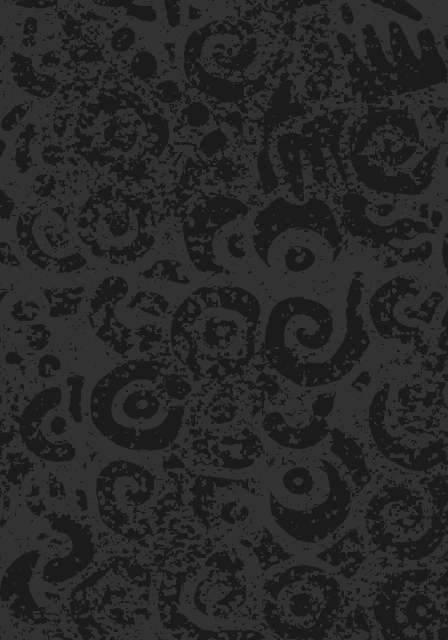
A WebGL 2 fragment shader for this pattern:

```glsl
#version 300 es
precision highp float;
// Worn dark grey print of tribal spirals, rings, combs and worms on charcoal.
uniform vec2 u_resolution;
out vec4 outColor;

const float TAU = 6.28319;

float hash(vec2 p) {
  vec3 q = fract(vec3(p.xyx) * 0.1031);
  q += dot(q, q.yzx + 33.33);
  return fract((q.x + q.y) * q.z);
}

float noise(vec2 p) {
  vec2 i = floor(p), f = fract(p);
  f = f * f * (3.0 - 2.0 * f);
  return mix(mix(hash(i), hash(i + vec2(1, 0)), f.x),
             mix(hash(i + vec2(0, 1)), hash(i + vec2(1, 1)), f.x), f.y);
}

float smoothMin(float a, float b, float k) {
  float h = max(k - abs(a - b), 0.0) / k;
  return min(a, b) - h * h * k * 0.25;
}

// Distance to a stroke that tapers from radius ra to rb
float taper(vec2 p, vec2 a, vec2 b, float ra, float rb) {
  float h = clamp(dot(p - a, b - a) / dot(b - a, b - a), 0.0, 1.0);
  return length(p - mix(a, b, h)) - mix(ra, rb, h);
}

// Distance to the centre line of an upper half circle
float arch(vec2 p, float radius) {
  return p.y > 0.0 ? abs(length(p) - radius) : length(vec2(abs(p.x) - radius, p.y));
}

float spiral(vec2 p) {
  float pitch = 0.053, inner = 1.2, outer = 10.0, d = 9.0;
  float angle = atan(p.y, p.x);
  for (float turn = 0.0; turn < 3.0; turn++) {
    float t = clamp(angle + TAU * turn, inner, outer);
    d = min(d, length(p - pitch * t * vec2(cos(t), sin(t))) - 0.065 - 0.005 * t);
  }
  vec2 end = pitch * outer * vec2(cos(outer), sin(outer));
  vec2 along = vec2(-sin(outer), cos(outer));
  return min(d, taper(p, end, end + along * 0.55, 0.115, 0.06));
}

float comb(vec2 p, float seed) {
  float d = taper(p, vec2(-0.34, -0.28), vec2(0.34, -0.28), 0.16, 0.13);
  for (float i = 0.0; i < 4.0; i++) {
    float x = -0.36 + 0.24 * i;
    vec2 tip = vec2(x * 1.15, 0.2 + 0.2 * hash(vec2(i, seed * 91.0)));
    d = smoothMin(d, taper(p, vec2(x, -0.28), tip, 0.11, 0.06), 0.06);
  }
  return d;
}

float fan(vec2 p) {
  float d = min(arch(p, 0.3) - 0.11, length(p) - 0.09);
  for (float i = 0.0; i < 5.0; i++) {
    float a = 0.3 + 0.635 * i;
    vec2 ray = vec2(cos(a), sin(a));
    d = min(d, taper(p, ray * 0.57, ray * 0.74, 0.06, 0.085));
  }
  return d;
}

// One motif: x is its distance, y the distance to the area it keeps clear
vec2 motif(vec2 p, float kind, float seed) {
  float r = length(p), d;
  if (kind < 0.22) {
    float core = seed < 0.5 ? r - 0.13 : abs(r - 0.11) - 0.055;
    return vec2(min(abs(r - 0.37) - 0.1, core), r - 0.47);
  }
  if (kind < 0.42) {
    d = spiral(p);
    return vec2(d, min(d, r - 0.45));
  }
  if (kind < 0.58) return vec2(comb(p, seed));
  if (kind < 0.72) {
    vec2 q = p.x < 0.0 ? -p : p;
    return vec2(arch(q - vec2(0.29, 0), 0.29) - 0.125);
  }
  if (kind < 0.82) {
    d = fan(p);
    return vec2(d, min(d, max(r - 0.6, -p.y)));
  }
  if (kind < 0.92) {
    d = max(r - 0.45, 0.33 - length(p - vec2(0.2, 0.12)));
    d = min(d, abs(length(p - vec2(0.2, 0.12)) - 0.1) - 0.055);
    return vec2(d, r - 0.45);
  }
  p.y -= clamp(round(p.y / 0.34), -1.0, 1.0) * 0.34;
  d = length(p * vec2(0.9, 1.0));
  return vec2(seed < 0.6 ? abs(d - 0.085) - 0.05 : d - 0.12, d - 0.14);
}

float wormField(vec2 p) { return noise(p * 0.5 + 7.3) * 5.5; }

// Long winding bands that fill the room between motifs
float worms(vec2 p) {
  float f = wormField(p), e = 0.02;
  vec2 slope = vec2(wormField(p + vec2(e, 0)), wormField(p + vec2(0, e))) - f;
  return (abs(fract(f) - 0.5) - 0.27) / max(length(slope) / e, 1.2);
}

// Later motifs cut a clear margin into what lies below them
float pattern(vec2 p) {
  float d = worms(p);
  vec2 cell = floor(p);
  for (int k = 0; k < 9; k++) {
    vec2 id = cell + vec2(k % 3 - 1, k / 3 - 1);
    float a = TAU * hash(id + 5.7), seed = hash(id + 41.3);
    vec2 jitter = vec2(hash(id + 13.1), hash(id + 29.9)) - 0.5;
    float size = 0.9 + 0.25 * seed;
    vec2 q = mat2(cos(a), -sin(a), sin(a), cos(a)) * (p - id - 0.5 - jitter * 0.35);
    vec2 m = motif(q / size, hash(id + 67.7), seed) * size;
    d = -smoothMin(-d, m.y - 0.11, 0.08);
    d = min(d, m.x);
  }
  return d;
}

float grain(vec2 p) { return 0.6 * noise(p * vec2(75, 95)) + 0.4 * noise(p * 190.0 + 3.0); }

void main() {
  vec2 uv = gl_FragCoord.xy / u_resolution.x;
  float px = 1.0 / u_resolution.x, cellSize = 0.2;

  // Hand-cut wobble of the outlines
  vec2 wobble = vec2(noise(uv * 16.0), noise(uv * 16.0 + 50.0)) - 0.5;
  vec2 rough = vec2(noise(uv * 110.0), noise(uv * 110.0 + 9.0)) - 0.5;
  float d = pattern((uv + wobble * 0.016 + rough * 0.003) / cellSize + 20.0) * cellSize;
  float ink = smoothstep(0.7 * px, -0.7 * px, d);

  // Patchy wear: chips out of the ink, spray on the ground
  float wear = smoothstep(0.25, 0.8, noise(uv * 6.0 + 2.0));
  float spray = smoothstep(0.35, 0.85, noise(uv * 5.0 + 31.0));
  float chip = grain(uv + 4.0) - 0.74 + 0.17 * wear;
  float speck = grain(uv * 1.5 + 11.0) - 0.8 + 0.22 * spray;
  float soft = 12.0 * px;
  ink = mix(ink * (1.0 - smoothstep(-soft, soft, chip)), 1.0,
            (1.0 - ink) * smoothstep(-soft, soft, speck));

  vec3 charcoal = vec3(0.195), black = vec3(0.104);
  outColor = vec4(mix(charcoal, black, ink), 1.0);
}
```
